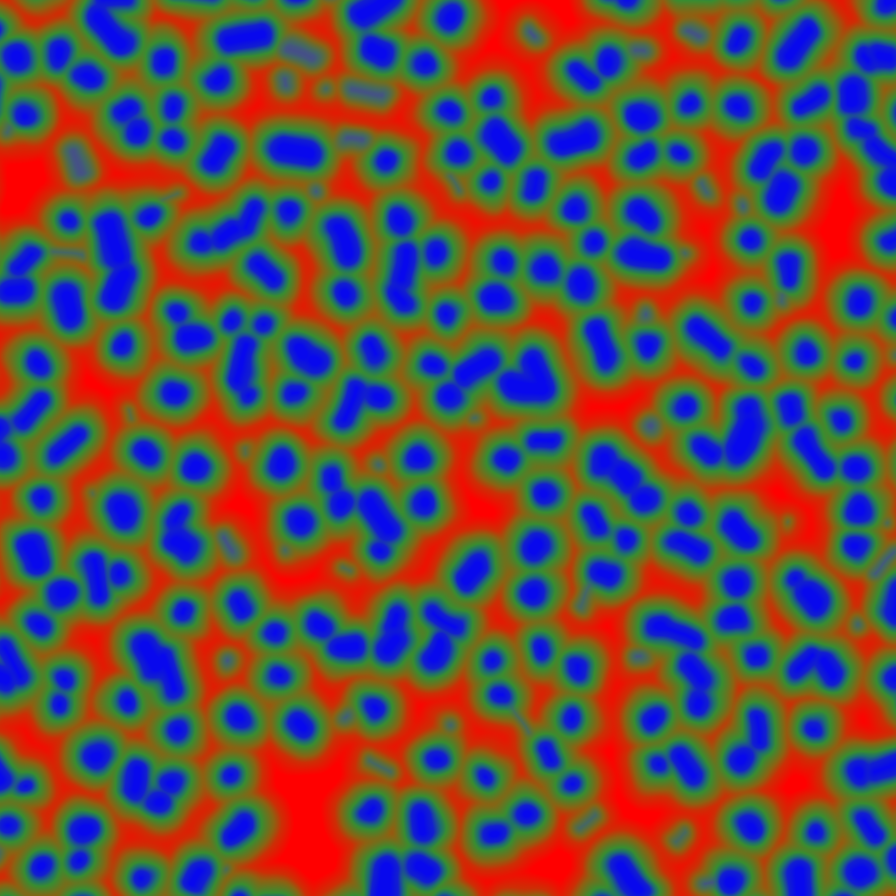
Reproduce this pattern procedurally as a Shadertoy shader.

```glsl
#define CELLS 17.4        // blobs per canvas height
#define JITTER 0.82       // scatter of a blob inside its cell
#define STRETCH 0.020     // longest half length of a blob
#define SIZE_VARIATION 0.006
#define FUSION 0.0030     // softness where blobs merge
#define EMPTY_SHARE 0.08
#define FAINT_SHARE 0.14
#define FAINT_OFFSET 0.013
#define FADE_RANGE 0.012  // extra fading of single faint blobs
#define WARP 0.007        // unevenness of the outlines

const vec3 DEEP_BLUE = vec3(0.03, 0.03, 0.93);
const vec3 BLUE      = vec3(0.07, 0.12, 0.81);
const vec3 STEEL     = vec3(0.11, 0.29, 0.60);
const vec3 TEAL      = vec3(0.12, 0.44, 0.42);
const vec3 GREEN     = vec3(0.22, 0.55, 0.19);
const vec3 BROWN     = vec3(0.55, 0.38, 0.07);
const vec3 RUST      = vec3(0.80, 0.18, 0.02);
const vec3 RED       = vec3(1.00, 0.00, 0.00);
const vec3 FAINT     = vec3(0.29, 0.31, 0.53);

vec4 hash4(vec2 p) {
    vec4 q = fract(p.xyxy * vec4(0.1031, 0.1030, 0.0973, 0.1099));
    q += dot(q, q.wzxy + 33.33);
    return fract((q.xxyz + q.yzzw) * q.zywx);
}

vec2 noise2(vec2 p) {
    vec2 i = floor(p), f = fract(p);
    f = f * f * (3.0 - 2.0 * f);
    vec2 low  = mix(hash4(i).xy, hash4(i + vec2(1, 0)).xy, f.x);
    vec2 high = mix(hash4(i + vec2(0, 1)).xy, hash4(i + vec2(1, 1)).xy, f.x);
    return mix(low, high, f.y) - 0.5;
}

float segmentDistance(vec2 p, vec2 halfAxis) {
    float t = dot(p, halfAxis) / max(dot(halfAxis, halfAxis), 1e-8);
    return length(p - halfAxis * clamp(t, -1.0, 1.0));
}

// Smoothly merged distances: x to the strong blobs, y to the faint ones
vec2 blobField(vec2 p) {
    vec2 home = floor(p * CELLS);
    vec2 sum = vec2(1e-12);
    for (int y = -2; y <= 2; y++)
    for (int x = -2; x <= 2; x++) {
        vec2 cell = home + vec2(x, y);
        vec4 place = hash4(cell + 71.0);
        vec4 kind = hash4(cell + 213.0);
        if (kind.x < EMPTY_SHARE) continue;

        vec2 center = (cell + 0.5 + JITTER * (place.xy - 0.5)) / CELLS;
        float angle = 6.2832 * place.z;
        vec2 halfAxis = STRETCH * pow(place.w, 3.0) * vec2(cos(angle), sin(angle));
        float d = segmentDistance(p - center, halfAxis) + SIZE_VARIATION * (kind.y - 0.5);
        bool isFaint = kind.x < EMPTY_SHARE + FAINT_SHARE;
        if (isFaint) d += FADE_RANGE * kind.z;
        float weight = exp(-d / FUSION);
        sum += isFaint ? vec2(0, weight) : vec2(weight, 0);
    }
    return -FUSION * log(sum);
}

float ramp(float a, float b, float x) {
    return clamp((x - a) / (b - a), 0.0, 1.0);
}

// Colour bands from the blob core outwards
vec3 bandColor(float d) {
    vec3 c = mix(DEEP_BLUE, BLUE, ramp(0.002, 0.0098, d));
    c = mix(c, STEEL, ramp(0.0098, 0.0128, d));
    c = mix(c, TEAL,  ramp(0.0128, 0.0157, d));
    c = mix(c, GREEN, ramp(0.0157, 0.0202, d));
    c = mix(c, BROWN, ramp(0.0202, 0.0312, d));
    c = mix(c, RUST,  ramp(0.0312, 0.0385, d));
    return mix(c, RED, ramp(0.0385, 0.0540, d));
}

void mainImage(out vec4 fragColor, in vec2 fragCoord) {
    vec2 p = fragCoord / iResolution.y;
    p += WARP * noise2(p * 38.0);

    vec2 field = blobField(p);
    float faint = field.y + FAINT_OFFSET;
    float d = -FUSION * log(exp(-field.x / FUSION) + exp(-faint / FUSION));
    vec3 color = bandColor(d);

    // Greyish cores of the faint blobs
    float core = 1.0 - smoothstep(0.001, 0.020, field.y);
    core *= smoothstep(0.010, 0.022, field.x);
    color = mix(color, FAINT, 0.9 * core);

    fragColor = vec4(color, 1.0);
}
```
